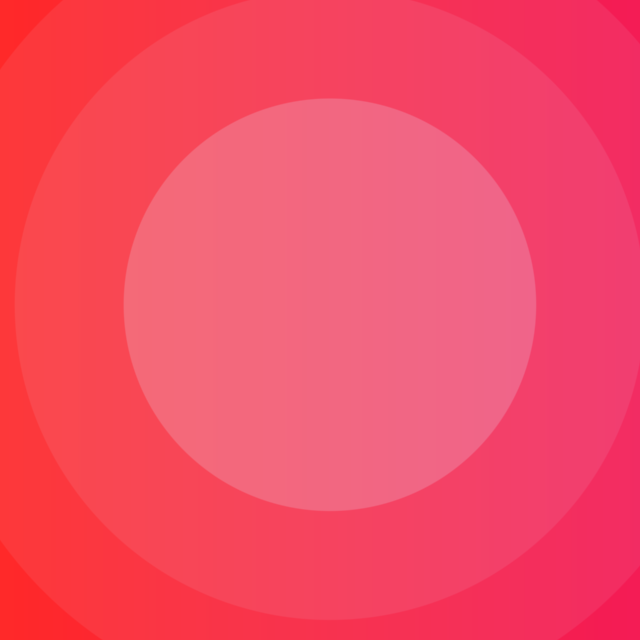
Write a Shadertoy shader that draws this background.

```glsl
// Three concentric translucent discs over a red-to-crimson horizontal gradient.

const vec3 RED = vec3(1.0, 0.16, 0.16);
const vec3 CRIMSON = vec3(0.955, 0.108, 0.335);
const vec3 VEIL = vec3(0.90, 0.90, 0.97);
const vec2 CENTER = vec2(0.5155, 0.5238);

// Signed distance to a circle
float circleDistance(vec2 p, vec2 center, float radius) {
    return length(p - center) - radius;
}

// Blends a disc over the base colour with a smooth edge
vec3 blendDisc(vec3 base, vec3 tint, float dist, float opacity, float edge) {
    float coverage = 1.0 - smoothstep(-edge, edge, dist);
    return mix(base, tint, coverage * opacity);
}

void mainImage(out vec4 fragColor, in vec2 fragCoord) {
    vec2 uv = fragCoord / iResolution.xy;
    float unit = min(iResolution.x, iResolution.y);
    vec2 p = (fragCoord - 0.5 * iResolution.xy) / unit + 0.5;
    float edge = 1.0 / unit;

    // Background gradient
    vec3 color = mix(RED, CRIMSON, uv.x);

    // Discs from the largest to the smallest
    vec3 radii = vec3(0.633, 0.4925, 0.3223);
    vec3 opacities = vec3(0.083, 0.095, 0.22);
    for (int i = 0; i < 3; i++) {
        float dist = circleDistance(p, CENTER, radii[i]);
        color = blendDisc(color, VEIL, dist, opacities[i], edge);
    }

    fragColor = vec4(color, 1.0);
}
```
